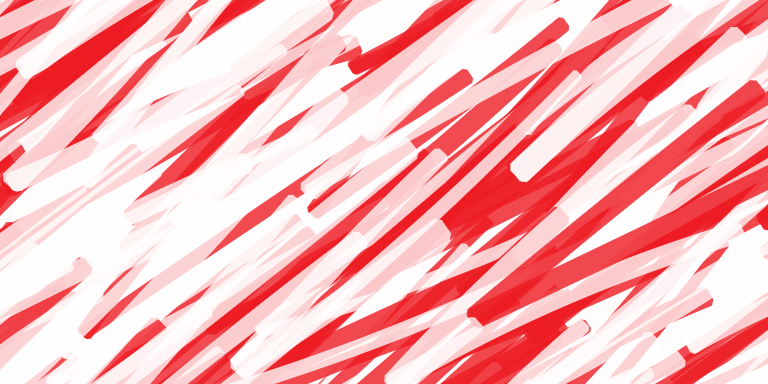
Write a WebGL 2 fragment shader that draws this background.

```glsl
#version 300 es
precision highp float;

uniform vec2 u_resolution;
out vec4 outColor;

const vec3 PAPER = vec3(1.0, 0.99, 0.99);
const vec3 WHITE_INK = vec3(1.0, 0.995, 0.995);
const vec3 RED_INK = vec3(0.93, 0.105, 0.135);
const float WHITE_OPACITY = 0.765;
const float RED_OPACITY = 0.80;

const int BASE_SCRIBBLES = 115;
const int TOP_SCRIBBLES = 40;
const int ARMS = 2;
const float BASE_RED_CHANCE = 0.66;
const float TOP_RED_CHANCE = 0.05;
const float MEAN_ANGLE = 0.66;
const vec2 MARGIN = vec2(0.5, 0.35);

// Four random values from one number
vec4 hash4(float n) {
    vec4 q = fract(n * vec4(0.1031, 0.1030, 0.0973, 0.1099));
    q += dot(q, q.wzxy + 33.33);
    return fract((q.xxyz + q.yzzw) * q.zywx);
}

// Evenly spread triple: two for position, one for ink choice
vec3 evenSpread(float index) {
    return fract(index * vec3(0.81917, 0.67104, 0.54970));
}

vec2 direction(float angle) {
    return vec2(cos(angle), sin(angle));
}

// Signed distance to a bowed, tapered bar with cut corners
float markerDistance(vec2 p, vec2 start, vec2 end, float halfWidth, float bow, float taper) {
    vec2 span = end - start;
    float len = length(span);
    vec2 axis = span / len;
    vec2 rel = p - start;
    float along = dot(rel, axis);
    float across = dot(rel, vec2(-axis.y, axis.x));
    float t = clamp(along / len, 0.0, 1.0);
    across -= bow * 4.0 * t * (1.0 - t);
    float w = halfWidth * (1.0 - taper * t);
    vec2 outside = vec2(abs(along - 0.5 * len) - 0.5 * len - 0.4 * w, abs(across) - w);
    float corner = (outside.x + outside.y + 0.4 * w) * 0.7071;
    return max(max(outside.x, outside.y), corner);
}

float coverage(float dist, float pixel) {
    return clamp(0.5 - dist / pixel, 0.0, 1.0);
}

// One folded pair of translucent marker arms, the second laid over the first
vec3 drawScribble(vec3 color, vec2 p, vec2 canvas, float index, float redChance, float pixel) {
    vec4 placeRnd = hash4(index + 11.0);
    vec4 shapeRnd = hash4(index + 307.0);
    vec3 spread = evenSpread(index);
    bool isRed = spread.z < redChance;
    vec3 ink = isRed ? RED_INK : WHITE_INK;
    float opacity = (isRed ? RED_OPACITY : WHITE_OPACITY) + 0.03 * (shapeRnd.w - 0.5);
    float angle = MEAN_ANGLE + 0.26 * (placeRnd.z - 0.5);
    float fold = mix(0.04, 0.17, shapeRnd.x);
    float len = mix(0.75, 1.45, shapeRnd.y);
    float halfWidth = mix(0.017, 0.037, shapeRnd.z);

    vec2 place = fract(spread.xy + 0.1 * placeRnd.xy);
    vec2 start = mix(-MARGIN, canvas + MARGIN, place) + 0.5 * len * direction(angle);
    float side = -1.0;
    for (int arm = 0; arm < ARMS; arm++) {
        vec4 armRnd = hash4(index * 5.0 + float(arm) + 701.0);
        float armLength = len * mix(0.75, 1.1, armRnd.x);
        vec2 end = start + side * armLength * direction(angle + side * fold);
        float bow = 0.07 * (armRnd.y - 0.5);
        float dist = markerDistance(p, start, end, halfWidth, bow, 0.4 * armRnd.z);
        color = mix(color, ink, opacity * coverage(dist, pixel));
        start = end;
        side = -side;
    }
    return color;
}

void main() {
    vec2 p = gl_FragCoord.xy / u_resolution.y;
    vec2 canvas = vec2(u_resolution.x / u_resolution.y, 1.0);
    float pixel = 1.0 / u_resolution.y;
    vec3 color = PAPER;

    // Mostly red layers, then a mostly white pass
    for (int i = 0; i < BASE_SCRIBBLES + TOP_SCRIBBLES; i++) {
        float redChance = i < BASE_SCRIBBLES ? BASE_RED_CHANCE : TOP_RED_CHANCE;
        color = drawScribble(color, p, canvas, float(i), redChance, pixel);
    }

    outColor = vec4(color, 1.0);
}
```
